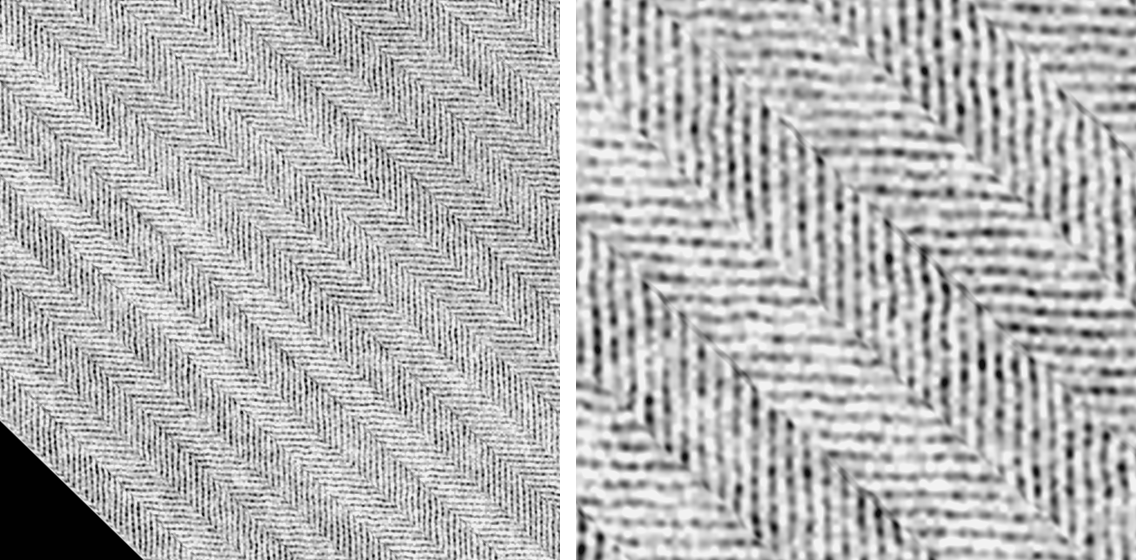
Left: the whole. Right: its middle third, enlarged.
A WebGL 1 fragment shader for this texture:

```glsl
precision highp float;
// Grey herringbone wool cloth: diagonal bands of upright and level ribs, with one cut corner.

uniform vec2 u_resolution;

const float BAND_PERIOD = 0.1693;  // height of one upright + level band pair
const float BAND_SLOPE = 0.943;    // fall of the bands per unit across
const float BAND_FAN = 0.06;       // bands spread slightly to the right
const float BAND_OFFSET = 0.0182;  // centre of the first upright band
const float BAND_FRAY = 0.004;     // raggedness of the band borders
const float BORDER_BLUR = 0.0015;
const vec2 RIB_COUNT = vec2(96.0, 89.0);  // upright ribs across, level ribs down
const vec2 RIB_TILT = vec2(0.02, 0.04);   // slight slant of each rib direction
const float RIB_WOBBLE = 0.34;     // waviness, in ribs
const float UPRIGHT_DEPTH = 0.56;  // groove darkness of upright ribs
const float LEVEL_DEPTH = 0.45;    // groove darkness of level ribs
const float CLUSTER_SCALE = 0.22;  // size of dark clusters, per rib
const float FIBRE_COUNT = 250.0;
const float FIBRE_STRENGTH = 0.32;
const float PATCH_STRENGTH = 0.12;
const float SEAM_WIDTH = 0.0020;
const float SEAM_STRENGTH = 0.16;
const float EDGE_WIDTH = 0.0022;
const vec2 CORNER_SIZE = vec2(0.2565, 0.2487);
const vec3 WOOL_LIGHT = vec3(0.90);
const vec3 WOOL_DARK = vec3(0.06);
const vec3 CUT_EDGE = vec3(0.93);
const vec3 BACKDROP = vec3(0.005);
const float TAU = 6.2831853;

float hash(vec2 p) {
  return fract(sin(dot(p, vec2(127.1, 311.7))) * 43758.5453);
}

float noise(vec2 p) {
  vec2 cell = floor(p);
  vec2 f = fract(p);
  f = f * f * (3.0 - 2.0 * f);
  float low = mix(hash(cell), hash(cell + vec2(1.0, 0.0)), f.x);
  float high = mix(hash(cell + vec2(0.0, 1.0)), hash(cell + vec2(1.0)), f.x);
  return mix(low, high, f.y);
}

// Groove darkness, broken into stitches; x counts across the ribs, y runs along.
float ribGroove(vec2 thread, float seed) {
  thread.x += RIB_WOBBLE * (noise(thread * vec2(0.4, 0.6) + seed) - 0.5);
  float groove = pow(0.5 + 0.5 * cos(TAU * thread.x), 1.3);
  float line = floor(thread.x + 0.5);
  float bead = 0.76 + 0.24 * cos(TAU * (thread.y + 0.5 * line));
  float wear = noise(vec2(line * 7.0, thread.y * 1.1) + seed);
  float cluster = noise(thread * CLUSTER_SCALE + seed);
  return groove * bead * mix(0.3, 1.8, wear) * mix(0.75, 1.25, cluster);
}

void main() {
  vec2 uv = gl_FragCoord.xy / u_resolution;
  float pixel = 1.0 / min(u_resolution.x, u_resolution.y);
  vec2 ribs = RIB_COUNT * (uv + RIB_TILT * uv.yx);

  // Diagonal bands, measured downwards from the top left
  float fall = (1.0 - uv.y - BAND_SLOPE * uv.x) / (1.0 + BAND_FAN * uv.x);
  float frayed = fall + BAND_FRAY * (noise(ribs * 0.8) - 0.5);
  float band = (frayed - BAND_OFFSET) / BAND_PERIOD;
  float bandToCanvas = BAND_PERIOD / length(vec2(1.0, BAND_SLOPE));
  float fromCentre = abs(fract(band + 0.5) - 0.5);
  float inside = (0.25 - fromCentre) * bandToCanvas;
  float border = BORDER_BLUR + pixel;
  float upright = smoothstep(-border, border, inside);

  // Two rib directions meet at the band borders
  float uprightGroove = UPRIGHT_DEPTH * ribGroove(ribs, 3.7);
  float levelGroove = LEVEL_DEPTH * ribGroove(ribs.yx, 41.3);
  float shade = mix(levelGroove, uprightGroove, upright);

  // Broken dark crease above each upright band
  float seam = abs(fract(band + 0.75) - 0.5) * bandToCanvas;
  float crease = 1.0 - smoothstep(0.5 * SEAM_WIDTH, SEAM_WIDTH + pixel, seam);
  shade += SEAM_STRENGTH * crease * smoothstep(0.3, 0.8, noise(ribs * 0.5));

  // Worn patches and loose fibres
  float patches = noise(vec2(uv.x + uv.y, fall) * 14.0) - 0.5;
  float fibre = noise(uv * FIBRE_COUNT) - 0.5;
  shade += PATCH_STRENGTH * patches + FIBRE_STRENGTH * fibre;
  shade += 0.04 * smoothstep(0.8, 1.8, uv.x + uv.y);
  vec3 color = mix(WOOL_LIGHT, WOOL_DARK, clamp(shade * 1.1, -0.06, 1.0));

  // Cut corner with a bright edge
  float cut = (dot(uv, 1.0 / CORNER_SIZE) - 1.0) / length(1.0 / CORNER_SIZE);
  float edge = 1.0 - smoothstep(EDGE_WIDTH - pixel, EDGE_WIDTH + pixel, cut);
  color = mix(color, CUT_EDGE, 0.8 * edge);
  color = mix(BACKDROP, color, smoothstep(-pixel, pixel, cut));

  gl_FragColor = vec4(color, 1.0);
}
```
